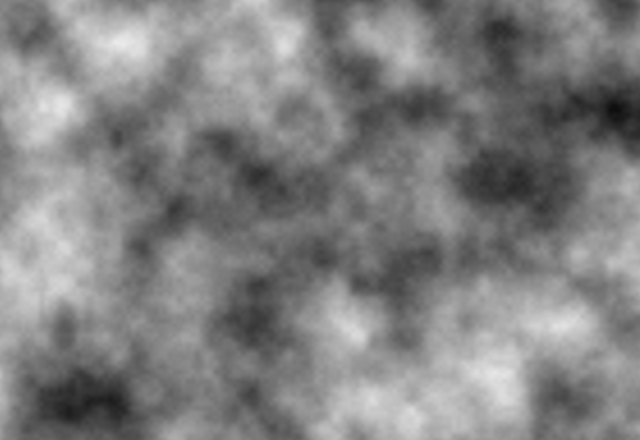
Give the GLSL for this texture, as a Shadertoy shader.

```glsl
// Soft grey cloud texture: five octaves of smooth value noise,
// each half the size and strength of the one before, summed
// and stretched slightly around a middle grey.

// Integer hash of a lattice cell, 0 to 1
float cellHash(ivec2 cell) {
    uvec2 q = uvec2(cell + 4096) * uvec2(1597u, 3571u);
    uint h = q.x ^ (q.y << 8u);
    h = (h ^ (h >> 15u)) * 73244475u;
    h = (h ^ (h >> 13u)) * 73244475u;
    h ^= h >> 16u;
    return float(h & 65535u) / 65535.0;
}

// Lattice values blended with a smooth curve
float valueNoise(vec2 p) {
    ivec2 cell = ivec2(floor(p));
    vec2 f = fract(p);
    vec2 blend = f * f * (3.0 - 2.0 * f);
    float lower = mix(cellHash(cell), cellHash(cell + ivec2(1, 0)), blend.x);
    float upper = mix(cellHash(cell + ivec2(0, 1)), cellHash(cell + ivec2(1, 1)), blend.x);
    return mix(lower, upper, blend.y);
}

// Fractal sum centred on zero
float cloudNoise(vec2 p) {
    float sum = 0.0;
    float strength = 0.5;
    for (int octave = 0; octave < 5; octave++) {
        sum += strength * (valueNoise(p) - 0.5);
        p = p * 2.0 + vec2(17.3, 41.7);
        strength *= 0.5;
    }
    return sum;
}

void mainImage(out vec4 fragColor, in vec2 fragCoord) {
    // About six large blobs over the height
    vec2 p = 6.0 * fragCoord / iResolution.y + vec2(3.4, 8.6);
    float grey = 0.515 + 1.18 * cloudNoise(p);
    fragColor = vec4(vec3(clamp(grey, 0.0, 1.0)), 1.0);
}
```
